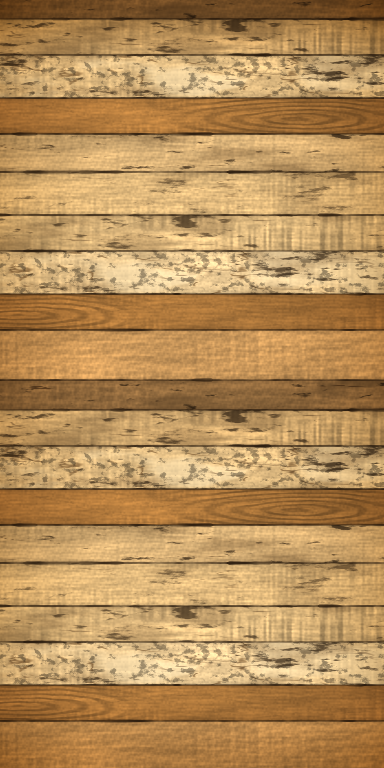
Write a Shadertoy shader that draws this texture.

```glsl
float hash(vec2 p) {
    return fract(sin(dot(p, vec2(127.1, 311.7))) * 43758.5);
}

float noise(vec2 p) {
    vec2 i = floor(p), f = fract(p);
    f = f * f * (3.0 - 2.0 * f);
    return mix(mix(hash(i), hash(i + vec2(1, 0)), f.x),
               mix(hash(i + vec2(0, 1)), hash(i + vec2(1, 1)), f.x), f.y);
}

// Rotated octaves hide the lattice
float fbm(vec2 p) {
    float sum = 0.0, amp = 0.5;
    for (int i = 0; i < 5; i++) {
        sum += amp * noise(p);
        p = mat2(1.6, 1.2, -1.2, 1.6) * p + 17.7;
        amp *= 0.52;
    }
    return sum;
}

// Plank edges down one repeat, where the canvas is 384 wide and 768 tall
const float edges[11] = float[](0.0, 36.0, 79.0, 115.0, 153.0, 196.0, 232.0, 275.0, 311.0, 361.0, 391.0);
const float wear[10] = float[](0.55, 0.6, 0.12, 0.6, 0.4, 0.5, 0.55, 0.12, 0.08, 1.0);
const vec3 tints[10] = vec3[](
    vec3(0.80, 0.65, 0.43), vec3(0.87, 0.73, 0.51), vec3(0.64, 0.44, 0.22), vec3(0.83, 0.68, 0.46),
    vec3(0.86, 0.71, 0.48), vec3(0.85, 0.71, 0.49), vec3(0.91, 0.78, 0.57), vec3(0.64, 0.44, 0.22),
    vec3(0.80, 0.60, 0.36), vec3(0.56, 0.41, 0.24));

void mainImage(out vec4 fragColor, in vec2 fragCoord) {
    vec2 uv = fragCoord / iResolution.xy;
    float down = mod((1.0 - uv.y) * 768.0 - 19.0, 391.0);
    int plank = 0;
    for (int i = 1; i < 10; i++) plank += int(down >= edges[i]);
    float top = edges[plank], height = edges[plank + 1] - top;
    int kind = plank % 5;
    bool lower = plank > 4;

    // Local coordinates in canvas widths; planks of a kind share shifted detail
    float across = (down - top) / height;
    vec2 p = vec2(uv.x + (lower ? 0.13 : 0.0), (down - top) / 384.0);
    vec2 q = p + vec2(float(kind) * 7.3 + 3.0, float(kind) * 5.1 + (kind > 2 && lower ? 40.0 : 0.0));
    float worn = wear[plank];
    vec3 color = tints[plank];

    // Long fibres, fine grain and broad tonal drift
    float bend = 0.014 * fbm(q * vec2(4.0, 9.0));
    float fibre = noise(vec2(q.x * 8.0, (q.y + bend) * 150.0));
    float fine = noise(vec2(q.x * 45.0, q.y * 230.0));
    float grit = noise(q * 210.0);
    color *= 1.0 + 0.14 * (fibre - 0.5) + 0.13 * (fine - 0.5) + 0.12 * (grit - 0.5);
    color *= 1.0 + 0.38 * (fbm(q * vec2(4.0, 13.0)) - 0.5);

    // Arched growth rings on the brown planks
    if (kind == 2) {
        vec2 c = vec2(uv.x - (lower ? 0.05 : 0.76), p.y - 0.055);
        float ring = length(c * vec2(0.15, 1.0)) + 1.3 * bend;
        float line = smoothstep(0.3, 1.0, 0.5 + 0.5 * sin(ring * 600.0));
        color *= 1.0 - 0.20 * line * smoothstep(0.42, 0.15, abs(c.x)) * (0.5 + fibre);
    }

    // Saw marks across the grain
    float saw = noise(vec2(q.x * 150.0, q.y * 14.0)) - 0.4;
    saw *= smoothstep(0.3, 0.65, fbm(q * vec2(5.0, 16.0) + 8.0));
    color *= 1.0 - (kind == 0 ? 0.36 : 0.18) * saw;

    // Pale scraped patches with broken dark rims
    if (kind == 1) {
        float scraped = fbm(q * vec2(5.0, 17.0) + 4.0) - 0.2 * abs(across - 0.6);
        color = mix(color, vec3(0.97, 0.88, 0.70), 0.5 * smoothstep(0.38, 0.60, scraped));
        float rim = smoothstep(0.03, 0.0, abs(scraped - 0.37)) * smoothstep(0.40, 0.70, noise(q * vec2(30.0, 60.0)));
        color = mix(color, vec3(0.40, 0.28, 0.15), 0.6 * rim);
        color *= 1.0 - 0.35 * smoothstep(0.52, 0.72, fbm(q * vec2(55.0, 80.0)));
    }

    // Soft weathered stains, strongest beside the seams
    float nearEdge = pow(abs(2.0 * across - 1.0), 3.0);
    float stain = fbm(q * vec2(6.0, 26.0) + 21.0) + 0.09 * nearEdge + 0.08 * worn;
    color = mix(color, vec3(0.36, 0.26, 0.15), worn * 0.55 * smoothstep(0.52, 0.85, stain));
    float flecks = fbm(q * vec2(18.0, 75.0) + 53.0) + 0.5 * (stain - 0.6);
    color = mix(color, vec3(0.16, 0.11, 0.06), min(worn * 1.2, 0.85) * smoothstep(0.63, 0.80, flecks));

    // Thin wandering cracks
    float crackField = abs(fbm(q * vec2(2.5, 20.0) + 71.0) - 0.5);
    float crack = smoothstep(0.014, 0.0, crackField) * smoothstep(0.5, 0.75, noise(q * vec2(9.0, 14.0)));
    color = mix(color, vec3(0.25, 0.16, 0.08), 0.7 * worn * crack);

    // Fine seams of uneven depth with rare wider gaps
    float toSeam = min(down - top, top + height - down);
    float seamId = float(across < 0.5 ? plank : (plank + 1) % 10);
    float gap = smoothstep(0.84, 0.92, noise(vec2(uv.x * 13.0, seamId * 9.0 + 2.0)));
    float depth = 0.45 + 0.5 * noise(vec2(uv.x * 22.0, seamId * 5.0));
    float width = 0.35 + 0.35 * noise(vec2(uv.x * 60.0, seamId * 7.0)) + 0.8 * gap;
    float soft = 384.0 / iResolution.x;
    float seam = 1.0 - smoothstep(width - 0.4 * soft, width + 0.7 * soft, toSeam);
    color *= 1.0 - 0.14 * exp(-toSeam * 0.5);
    color = mix(color, vec3(0.14, 0.09, 0.045), depth * seam);

    // Warm darkening toward the canvas border
    float side = pow(abs(2.0 * uv.x - 1.0), 2.5);
    float ends = smoothstep(0.10, 0.0, uv.y) + 1.3 * smoothstep(0.91, 1.0, uv.y);
    float shade = 0.20 * side + 0.22 * ends;
    color *= 1.07 - shade * vec3(0.8, 1.05, 1.5);
    fragColor = vec4(clamp(color, 0.0, 1.0), 1.0);
}
```
